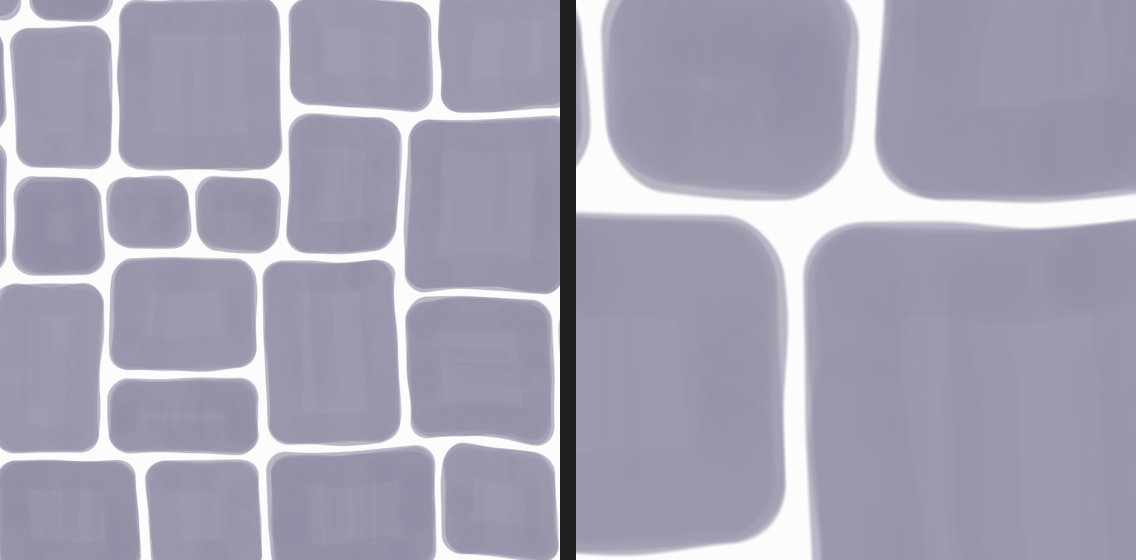
Left, the full canvas; right, a detail of the centre.
This texture is drawn by a Shadertoy shader. Its source:

```glsl
// Wall of rounded grey-violet stones in layered watercolour, with white joints.
#define GRID 4.0
#define JITTER 0.27
#define GAP 0.007
#define ROUNDING 0.037
#define EDGE 0.0017
#define DAB 0.029
#define DABS 26
#define STREAKS 16
#define GROUT vec3(0.99)
#define PIGMENT vec3(0.555, 0.55, 0.637)

float hash(vec2 p) {
    return fract(sin(dot(p, vec2(127.1, 311.7))) * 43758.5453);
}

float noise(vec2 p) {
    vec2 i = floor(p), f = fract(p);
    f = f * f * (3.0 - 2.0 * f);
    return mix(mix(hash(i), hash(i + vec2(1, 0)), f.x),
               mix(hash(i + vec2(0, 1)), hash(i + 1.0), f.x), f.y);
}

vec2 wobble(vec2 p) {
    return vec2(noise(p), noise(p + 31.7)) - 0.5;
}

float fill(float d) {
    return 1.0 - smoothstep(-EDGE, EDGE, d);
}

float roundBox(vec2 p, vec2 halfSize, float r) {
    r = min(r, min(halfSize.x, halfSize.y));
    vec2 q = abs(p) - halfSize + r;
    return length(max(q, 0.0)) + min(max(q.x, q.y), 0.0) - r;
}

float shift(vec2 corner) {
    return (hash(corner + 3.0) - 0.5) * 2.0 * JITTER;
}

// Pinwheel tiling: left, bottom, right, top of the block in a grid cell.
vec4 blockBounds(vec2 cell) {
    float bl = shift(cell), br = shift(cell + vec2(1, 0));
    float tr = shift(cell + 1.0), tl = shift(cell + vec2(0, 1));
    bool even = mod(cell.x + cell.y, 2.0) < 0.5;
    return vec4(cell, cell + 1.0) + (even ? vec4(tl, bl, br, tr) : vec4(bl, br, tr, tl));
}

// Finds the stone around q; long or large blocks are cut in two.
vec4 findStone(vec2 q, out vec2 id) {
    vec4 box = vec4(floor(q), floor(q) + 1.0);
    id = floor(q);
    for (int k = 0; k < 9; k++) {
        vec2 cell = floor(q) + vec2(k % 3, k / 3) - 1.0;
        vec4 b = blockBounds(cell);
        if (all(greaterThanEqual(q, b.xy)) && all(lessThan(q, b.zw))) {
            box = b;
            id = cell;
        }
    }
    vec2 size = box.zw - box.xy;
    float aspect = max(size.x, size.y) / min(size.x, size.y);
    if (aspect > 1.7 || size.x * size.y > 1.7) {
        vec2 cut = box.xy + size * mix(0.42, 0.58, hash(id + 7.0));
        int axis = size.x > size.y ? 0 : 1;
        if (q[axis] < cut[axis]) {
            box[axis + 2] = cut[axis];
        } else {
            box[axis] = cut[axis];
            id += 0.37;
        }
    }
    return box;
}

void mainImage(out vec4 fragColor, in vec2 fragCoord) {
    vec2 p = fragCoord / iResolution.y;
    vec2 q = (p + 0.03 * wobble(p * 4.0)) * GRID;
    vec2 id;
    vec4 box = findStone(q, id);
    vec2 local = (q - 0.5 * (box.xy + box.zw)) / GRID;
    vec2 halfSize = 0.5 * (box.zw - box.xy) / GRID - GAP;
    float strength = mix(0.45, 1.3, hash(id + 11.0));

    // Overlapping washes; bare is the share of white still showing through.
    float bare = 1.0, outline = 0.0, d = 0.0;
    for (int k = 0; k < 3; k++) {
        float layer = float(k);
        vec2 drift = 0.009 * wobble(p * 15.0 + layer * 17.0 + id * 5.0);
        d = roundBox(local + drift, halfSize - 0.0028 * layer, ROUNDING);
        float alpha = k == 0 ? 0.62 : (k == 1 ? 0.5 : 0.36 * strength);
        bare *= 1.0 - alpha * fill(d);
        outline = max(outline, fill(d));
    }

    // Broad brush stroke following the rim.
    float ring = abs(d + DAB) - DAB * (0.8 + 0.3 * noise(p * 22.0));
    float tint = 1.0 - 0.3 * strength * fill(ring);

    // Round dabs around the rim.
    vec2 inner = max(halfSize - DAB * 1.1, vec2(0.004));
    vec2 brush = local + 0.006 * wobble(p * 28.0);
    for (int k = 0; k < DABS; k++) {
        vec2 seed = id * 3.1 + float(k) * vec2(1.7, 2.3);
        vec2 side = vec2(hash(seed), hash(seed + 5.0)) * 2.0 - 1.0;
        side /= max(max(abs(side.x), abs(side.y)), 0.01);
        float radius = DAB * mix(0.7, 1.1, hash(seed + 9.0));
        tint *= 1.0 - 0.13 * strength * fill(length(brush - side * inner) - radius);
    }

    // Long streaks across the middle, mostly upright.
    bool upright = hash(id + 23.0) < 0.75 || halfSize.y > halfSize.x;
    vec2 along = upright ? brush : brush.yx;
    vec2 room = upright ? inner : inner.yx;
    for (int k = 0; k < STREAKS; k++) {
        vec2 seed = id * 4.3 + float(k) * vec2(2.9, 1.3) + 40.0;
        vec2 r = vec2(hash(seed), hash(seed + 6.0)) * 2.0 - 1.0;
        vec2 s = along - r * room * vec2(1.0, 0.3);
        s.y = max(abs(s.y) - room.y * mix(0.4, 0.9, hash(seed + 8.0)), 0.0);
        float width = mix(0.004, 0.019, hash(seed + 12.0));
        tint *= 1.0 - 0.11 * strength * fill(length(s) - width);
    }

    bare *= mix(1.0, tint, outline);
    fragColor = vec4(mix(PIGMENT, GROUT, bare), 1.0);
}
```
